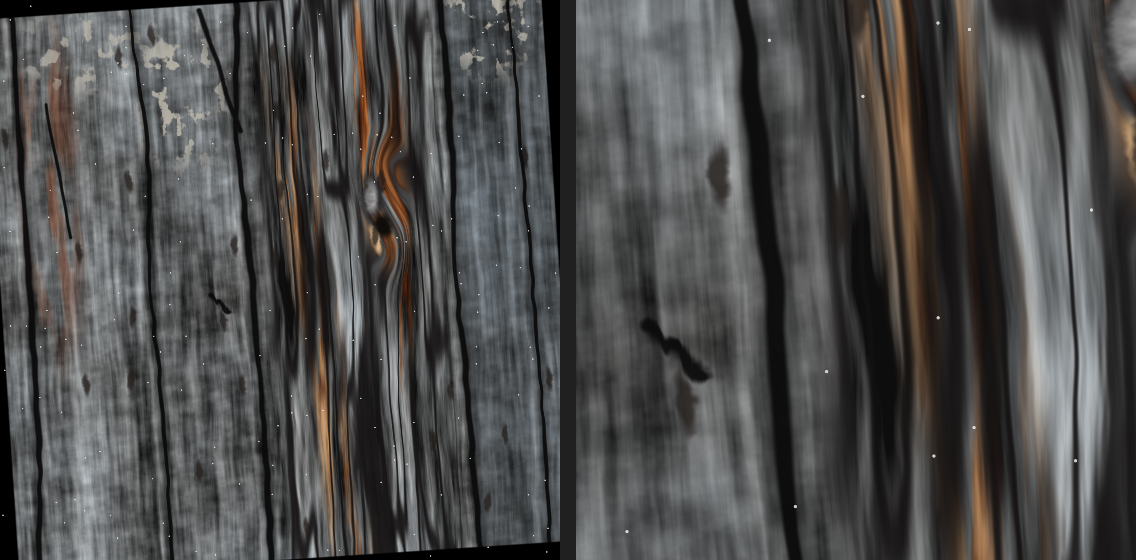
Left: the whole. Right: its middle third, enlarged.
This texture is drawn by a WebGL 2 fragment shader. Its source:

```glsl
#version 300 es
precision highp float;
// Weathered, charred wooden planks, slightly tilted, with amber heartwood and a knot.
uniform vec2 u_resolution;
out vec4 fragColor;

float hash(vec2 c) {
    vec3 q = fract(c.xyx * 0.1031);
    q += dot(q, q.yzx + 33.33);
    return fract((q.x + q.y) * q.z);
}

float noise(vec2 p) {
    vec2 i = floor(p), f = fract(p);
    f = f * f * (3.0 - 2.0 * f);
    return mix(mix(hash(i), hash(i + vec2(1, 0)), f.x),
               mix(hash(i + vec2(0, 1)), hash(i + vec2(1, 1)), f.x), f.y);
}

float fbm(vec2 p) {
    float sum = 0.0, amp = 0.52;
    for (int i = 0; i < 4; i++) {
        sum += amp * noise(p);
        p = p * 2.03 + 17.3;
        amp *= 0.5;
    }
    return sum;
}

// Soft elliptical mask, 1 in the middle and 0 at the rim.
float blob(vec2 p, vec2 centre, vec2 radius) {
    return 1.0 - smoothstep(0.4, 1.0, length((p - centre) / radius));
}

float band(float d, float inner, float outer) {
    return 1.0 - smoothstep(inner, outer, abs(d));
}

float crack(vec2 p, vec2 a, vec2 b, float width) {
    vec2 ab = b - a;
    float t = clamp(dot(p - a, ab) / dot(ab, ab), 0.0, 1.0);
    return band(length(p - a - ab * t), 0.3 * width, width);
}

void main() {
    float side = min(u_resolution.x, u_resolution.y);
    vec2 uv = gl_FragCoord.xy / side;
    vec2 c = (gl_FragCoord.xy - 0.5 * u_resolution) / side;
    float pixel = 1.0 / side;

    // Tilted frame: x runs across the planks from 0 to 1, y along them from -0.5 to 0.5.
    vec2 p = vec2(dot(c, vec2(0.9978, 0.066)) + 0.5, dot(c, vec2(-0.066, 0.9978)));
    vec2 g = p;
    g.x += 0.022 * (fbm(p * vec2(9, 4) + 3.0) - 0.5);
    float knot = blob(p, vec2(0.7, 0.12), vec2(0.055, 0.16));
    g.x += 0.03 * knot * sin((p.y - 0.1) * 16.0);

    // Grain and blotches
    float streak = fbm(g * vec2(48, 3.5));
    float fine = fbm(g * vec2(130, 11) + 40.0);
    float blotch = fbm(p * vec2(8, 6) + 9.0);
    float rough = fbm(p * vec2(38, 60) + 21.0);
    float core = smoothstep(0.46, 0.5, p.x) * (1.0 - smoothstep(0.77, 0.82, p.x));
    float tone = 0.40 + (fine - 0.5) * mix(0.42, 0.65, core) + (streak - 0.5) * mix(0.35, 0.65, core)
               + (blotch - 0.5) * 0.42 + (rough - 0.5) * 0.28 * (1.0 - core);
    tone += 0.15 * band(g.x - 0.145 - 0.03 * p.y, 0.005, 0.035) * (1.0 - smoothstep(-0.25, 0.15, p.y));
    float right = smoothstep(0.815, 0.83, p.x);
    tone = mix(tone, 0.36 + (tone - 0.38) * 0.7, right);
    vec3 tint = mix(vec3(1.01, 1.0, 0.98), vec3(0.94, 1.01, 1.06), clamp(blotch * 0.8 + right * 0.5, 0.0, 1.0));
    vec3 colour = max(tone, 0.05) * tint;

    // Rust staining on the left plank
    float rust = blob(p, vec2(0.1, 0.2), vec2(0.07, 0.4)) * smoothstep(0.42, 0.62, fbm(g * vec2(40, 6) + 70.0));
    colour = mix(colour, vec3(0.5, 0.3, 0.21) * (0.45 + 1.1 * fine), 0.6 * rust);

    // Amber heartwood: one long split and strips around the knot
    float split = band(g.x - 0.558 + 0.085 * p.y, 0.012, 0.046) * (1.0 - smoothstep(0.25, 0.43, p.y));
    float strips = max(blob(g, vec2(0.668, 0.32), vec2(0.018, 0.24)),
                   max(blob(g, vec2(0.73, 0.22), vec2(0.022, 0.2)), blob(g, vec2(0.715, -0.1), vec2(0.018, 0.2))));
    float thread = fbm(g * vec2(85, 3) + 55.0);
    float amber = max(split * smoothstep(0.38, 0.56, thread), max(strips, knot * 1.2) * smoothstep(0.28, 0.46, thread));
    vec3 heart = mix(vec3(0.27, 0.13, 0.06), vec3(0.82, 0.62, 0.42), smoothstep(0.3, 0.72, 0.5 * (thread + fine)));
    heart = mix(heart, heart * vec3(1.0, 0.78, 0.55), max(strips, knot));
    colour = mix(colour, heart, min(amber, 1.0) * 0.9);

    // Charred fissures through the middle
    float ridge = 1.0 - abs(2.0 * noise(g * vec2(62, 3.2) + 5.0) - 1.0);
    float fissure = core * smoothstep(0.72, 0.97, ridge) * (1.0 - 0.6 * knot);
    float char = band(g.x - 0.622 + 0.05 * p.y, 0.012, 0.045);
    fissure = max(fissure, char * smoothstep(0.35, 0.55, 1.0 - streak));
    colour = mix(colour, vec3(0.07, 0.06, 0.06), 0.88 * fissure);

    // Knot hollow with a grey plug and a pale splinter
    vec2 k = p + 0.012 * (vec2(rough, fine) - 0.5);
    colour = mix(colour, vec3(0.06, 0.05, 0.04), blob(k, vec2(0.69, 0.085), vec2(0.022, 0.03)));
    colour = mix(colour, vec3(0.1, 0.1, 0.11), blob(k, vec2(0.673, 0.137), vec2(0.027, 0.055)));
    colour = mix(colour, vec3(0.45) * (0.3 + 1.4 * rough), blob(k, vec2(0.673, 0.137), vec2(0.019, 0.042)));
    colour = mix(colour, vec3(0.85, 0.7, 0.52), blob(k, vec2(0.674 - 0.3 * (p.y - 0.06), 0.06), vec2(0.011, 0.035)));

    // Flaking pale paint
    float paint = max(blob(p, vec2(0.34, 0.34), vec2(0.12, 0.17)), blob(p, vec2(0.9, 0.43), vec2(0.13, 0.12)));
    paint = max(paint, 0.8 * blob(p, vec2(0.18, 0.43), vec2(0.16, 0.1)));
    paint *= smoothstep(0.56, 0.66, fbm(p * vec2(48, 40) + 90.0));
    colour = mix(colour, vec3(0.74, 0.72, 0.67), 0.85 * paint);

    // Scattered dents
    vec2 cell = floor(p * vec2(11, 8));
    vec2 dent = (cell + 0.25 + 0.5 * vec2(hash(cell + 3.0), hash(cell + 8.0))) / vec2(11, 8);
    float dentMask = step(0.72, hash(cell + 31.0)) * blob(k, dent, vec2(0.008, 0.026));
    colour = mix(colour, vec3(0.13, 0.11, 0.1), 0.75 * dentMask);

    // Seams between planks, each with a worn light lip
    float seams[5] = float[](0.045, 0.272, 0.447, 0.822, 0.945);
    float dark = 0.0;
    for (int i = 0; i < 5; i++) {
        float id = float(i);
        float wander = 0.018 * (noise(vec2(p.y * 4.0 + 20.0, id * 7.0)) - 0.5) + 0.004 * (noise(vec2(p.y * 35.0 + 50.0, id)) - 0.5);
        float d = p.x - seams[i] - wander;
        float width = (i == 1 || i == 4 ? 0.004 : 0.0065) * (0.7 + 0.6 * noise(vec2(p.y * 12.0 + 9.0, id)));
        colour += 0.1 * band(d + 0.014, 0.002, 0.009) * fine;
        colour *= 1.0 - 0.35 * band(d, 0.003, 0.018);
        dark = max(dark, band(d, 0.45 * width, width));
    }
    dark = max(dark, crack(g, vec2(0.385, 0.49), vec2(0.447, 0.27), 0.006));
    dark = max(dark, crack(g, vec2(0.105, 0.34), vec2(0.133, 0.1), 0.004));
    dark = max(dark, crack(k, vec2(0.375, -0.02), vec2(0.405, -0.05), 0.006));
    colour = mix(colour, vec3(0.045, 0.04, 0.04), 0.94 * dark);

    // Black surround and tiny bright specks
    vec2 edge = abs(p - vec2(0.5, 0.0));
    colour *= 1.0 - smoothstep(0.499 - pixel, 0.499 + pixel, max(edge.x, edge.y));
    vec2 box = floor(uv * 32.0);
    vec2 spot = (box + 0.1 + 0.8 * vec2(hash(box + 61.0), hash(box + 87.0))) / 32.0;
    float speck = step(0.84, hash(box + 13.0)) * (1.0 - smoothstep(0.0007, 0.0009 + pixel * 0.6, length(uv - spot)));
    fragColor = vec4(mix(clamp(colour, 0.0, 1.0), vec3(0.92), 0.85 * speck), 1.0);
}
```
